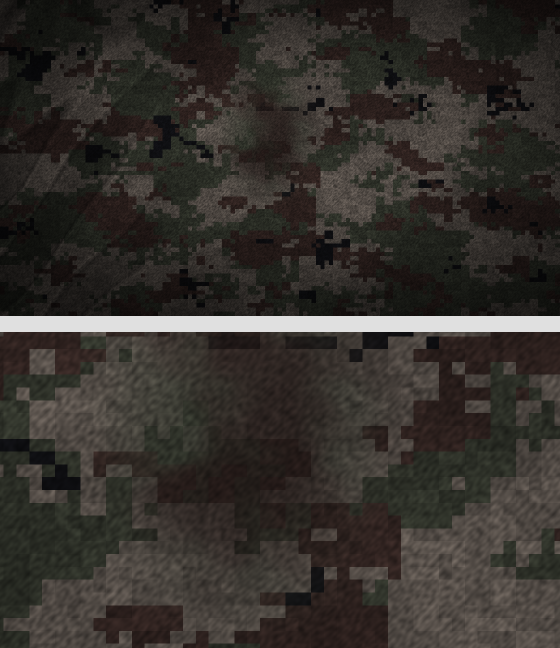
Top, the full canvas; bottom, a detail of the centre.
Give the GLSL for this texture, as a WebGL 2 fragment shader.

```glsl
#version 300 es
precision highp float;
// Dark pixelated camouflage cloth with twill grain, soft folds and a vignette.

#define CELLS 74.0          // camouflage cells per canvas height
#define RAGGED 0.30         // raggedness of patch borders
#define GREEN_CUT 0.03      // higher cut = smaller share
#define BROWN_CUT 0.17
#define BLACK_CUT 0.47
#define TAN vec3(0.295, 0.270, 0.250)
#define GREEN vec3(0.165, 0.176, 0.145)
#define BROWN vec3(0.168, 0.122, 0.112)
#define BLACK vec3(0.052, 0.053, 0.064)
#define TWILL 0.34          // strength of the thread grain
#define FOLDS 0.55          // strength of the fold shading
#define EDGE_LIGHT 0.36     // brightness left in the corners

uniform vec2 u_resolution;
out vec4 fragColor;

vec2 hash2(vec2 p) {
    uvec2 v = uvec2(ivec2(floor(p))) * 1664525u + 1013904223u;
    v.x += v.y * 1664525u;
    v.y += v.x * 1664525u;
    v ^= v >> 16u;
    v.x += v.y * 1664525u;
    v.y += v.x * 1664525u;
    v ^= v >> 16u;
    return vec2(v & 65535u) / 65536.0;
}

float cornerSlope(vec2 corner, vec2 offset) {
    float angle = 6.2832 * hash2(corner).x;
    return dot(vec2(cos(angle), sin(angle)), offset);
}

float gradientNoise(vec2 p) {
    vec2 i = floor(p), f = p - i;
    vec2 w = f * f * f * (f * (f * 6.0 - 15.0) + 10.0);
    vec2 e = vec2(1.0, 0.0);
    float low = mix(cornerSlope(i, f), cornerSlope(i + e, f - e), w.x);
    float high = mix(cornerSlope(i + e.yx, f - e.yx), cornerSlope(i + 1.0, f - 1.0), w.x);
    return mix(low, high, w.y);
}

float fbm(vec2 p) {
    return gradientNoise(p) + 0.55 * gradientNoise(p * 2.1 + 17.0)
         + 0.25 * gradientNoise(p * 4.3 + 41.0);
}

// Height of one colour layer at a cell, roughened by a random step
float layer(vec2 cell, vec2 scale, float seed) {
    float rough = hash2(cell + seed * 7.0).y - 0.5;
    return fbm(cell / CELLS * scale + seed) + RAGGED * rough;
}

vec3 camouflage(vec2 p) {
    // Some neighbouring cells merge into wide or square blocks
    vec2 cell = floor(p * CELLS);
    vec2 wide = vec2(floor(cell.x / 2.0) * 2.0, cell.y);
    vec2 square = floor(cell / 2.0) * 2.0;
    if (hash2(square + 301.0).x < 0.22) cell = square;
    else if (hash2(wide + 503.0).x < 0.40) cell = wide;

    vec3 color = TAN;
    if (layer(cell, vec2(3.4, 5.6), 23.0) > GREEN_CUT) color = GREEN;
    if (layer(cell, vec2(3.8, 7.6), 61.0) > BROWN_CUT) color = BROWN;
    if (layer(cell, vec2(4.6, 6.6), 97.0) > BLACK_CUT) color = BLACK;
    return color * (0.88 + 0.24 * hash2(cell + 811.0).x);
}

// Steep creases leaning right, strongest on the left side
float foldShade(vec2 p) {
    vec2 q = p + 0.05 * vec2(gradientNoise(p * 3.0 + 5.0), gradientNoise(p * 3.0 + 9.0));
    vec2 along = normalize(vec2(0.62, 0.78));
    vec2 r = vec2(dot(q, vec2(along.y, -along.x)) * 7.5, dot(q, along) * 1.7);
    float n = gradientNoise(r + 31.0);
    float crease = smoothstep(0.16, 0.0, abs(n)) * sign(n) * smoothstep(0.0, 0.05, abs(n));
    float region = smoothstep(0.85, 0.15, p.x);
    return 1.0 + FOLDS * region * (0.55 * crease + 0.7 * n);
}

// Fine diagonal threads with uneven brightness
float twillShade(vec2 p) {
    vec2 r = vec2(p.x + p.y, p.y - p.x);
    float thread = gradientNoise(r * vec2(75.0, 165.0));
    float fleck = gradientNoise(p * 140.0 + 71.0);
    return 1.0 + TWILL * (thread + 0.7 * fleck);
}

void main() {
    vec2 p = gl_FragCoord.xy / u_resolution.y;
    vec2 uv = gl_FragCoord.xy / u_resolution;

    // Four samples per pixel smooth the block edges
    vec3 color = vec3(0.0);
    for (int k = 0; k < 4; k++) {
        vec2 shift = (vec2(k & 1, k >> 1) - 0.5) * 0.5;
        color += 0.25 * camouflage((gl_FragCoord.xy + shift) / u_resolution.y);
    }

    // Blurred, worn area left of the centre
    float worn = smoothstep(0.27, 0.06, length((p - vec2(0.85, 0.58)) * vec2(1.35, 1.0)));
    float stain = smoothstep(-0.3, 0.35, fbm(p * vec2(6.0, 7.0) + 13.0));
    color = mix(color, mix(BROWN, GREEN, stain) * (0.72 + 0.3 * stain), 0.78 * worn);

    // Cloth relief and lighting
    color *= foldShade(p) * twillShade(p);
    color *= 1.0 + 0.22 * gradientNoise(p * 4.0 + 53.0);
    float reach = length((uv - vec2(0.55, 0.53)) * vec2(1.5, 1.6));
    color *= mix(1.08, EDGE_LIGHT, smoothstep(0.15, 1.12, reach));
    fragColor = vec4(color, 1.0);
}
```
